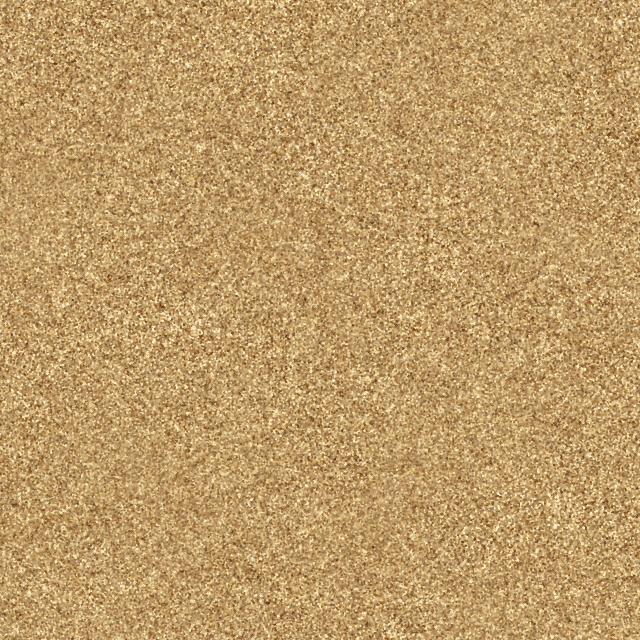
Reproduce this texture procedurally as a Shadertoy shader.

```glsl
// Fine dry sand: tiny jittered grains, each with its own tone and tint,
// are blended by distance, then mottled and softened in patches by
// gradient noise. The resulting tone picks a colour from a sand ramp.

const float GRAINS = 410.0;       // grains across the canvas
const float GRAIN_SHARPNESS = 4.0;
const float FLECK_CELLS = 16.0;   // cells that may hold one fleck of debris

const vec3 SAND[8] = vec3[8](
    vec3(0.38, 0.22, 0.10), vec3(0.50, 0.33, 0.17),
    vec3(0.60, 0.44, 0.25), vec3(0.68, 0.53, 0.34),
    vec3(0.76, 0.62, 0.41), vec3(0.84, 0.72, 0.50),
    vec3(0.93, 0.84, 0.62), vec3(1.00, 0.94, 0.78));

// Three random values in 0..1 for an integer cell
vec3 hash3(vec2 cell, int seed) {
    uvec3 v = uvec3(ivec3(ivec2(cell), seed));
    v = v * 1664525u + 1013904223u;
    v.x += v.y * v.z; v.y += v.z * v.x; v.z += v.x * v.y;
    v ^= v >> 16u;
    v.x += v.y * v.z; v.y += v.z * v.x; v.z += v.x * v.y;
    return vec3(v >> 16u) / 65535.0;
}

float cornerSlope(vec2 cell, vec2 offset, int seed) {
    float angle = 6.2832 * hash3(cell, seed).x;
    return dot(vec2(cos(angle), sin(angle)), offset);
}

float gradientNoise(vec2 p, int seed) {
    vec2 cell = floor(p), f = fract(p), e = vec2(1.0, 0.0);
    vec2 u = f * f * f * (f * (f * 6.0 - 15.0) + 10.0);
    float low = mix(cornerSlope(cell, f, seed),
                    cornerSlope(cell + e.xy, f - e.xy, seed), u.x);
    float high = mix(cornerSlope(cell + e.yx, f - e.yx, seed),
                     cornerSlope(cell + e.xx, f - e.xx, seed), u.x);
    return mix(low, high, u.y);
}

// Tone (x) and tint (y) of one grain; tones cluster around the middle
vec2 grainShade(vec3 h) {
    return vec2((h.x + h.y - 1.0) * 2.45, (h.z - 0.5) * 3.46);
}

// Blended grain shades, with unit variance everywhere
vec2 grainField(vec2 p, float sharpness, int seed) {
    vec2 cell = floor(p), total = vec2(0.0);
    float energy = 0.0;
    for (int y = -1; y <= 1; y++)
    for (int x = -1; x <= 1; x++) {
        vec2 id = cell + vec2(x, y);
        vec2 d = p - id - hash3(id, seed).xy;
        float weight = exp(-sharpness * dot(d, d));
        total += weight * grainShade(hash3(id, seed + 1));
        energy += weight * weight;
    }
    return total / sqrt(energy);
}

float segmentDistance(vec2 p, vec2 halfAxis) {
    float t = clamp(dot(p, halfAxis) / dot(halfAxis, halfAxis), -1.0, 1.0);
    return length(p - t * halfAxis);
}

// Sparse short flecks: mostly dark (negative), a few pale (positive)
float flecks(vec2 uv, float cells, int seed) {
    vec2 p = uv * cells, id = floor(p);
    vec3 place = hash3(id, seed), form = hash3(id, seed + 1);
    float angle = 6.2832 * form.x;
    float halfLength = mix(0.02, 0.13, form.y * form.y);
    vec2 axis = halfLength * vec2(cos(angle), sin(angle));
    vec2 local = p - id - mix(vec2(0.25), vec2(0.75), place.xy);
    float mask = 1.0 - smoothstep(0.010, 0.050, segmentDistance(local, axis));
    float strength = form.z < 0.75 ? -1.3 : 1.0;
    return mask * strength * step(place.z, 0.22);
}

vec3 sandRamp(float position) {
    float t = clamp(position, 0.0, 6.999);
    int i = int(t);
    return mix(SAND[i], SAND[i + 1], fract(t));
}

void mainImage(out vec4 fragColor, in vec2 fragCoord) {
    vec2 uv = fragCoord / iResolution.y;

    // Grains, turned slightly so that no rows line up with the canvas
    mat2 turn = mat2(0.848, 0.530, -0.530, 0.848);
    vec2 grain = grainField(turn * uv * GRAINS, GRAIN_SHARPNESS, 11);

    // Patches of calmer sand, and soft mottling at several sizes
    float patches = gradientNoise(uv * 4.0 + 3.7, 21)
                  + 0.6 * gradientNoise(uv * 9.0, 22);
    float contrast = clamp(0.85 + 0.22 * patches, 0.68, 1.0);
    float mottle = 0.19 * gradientNoise(uv * 7.0, 31)
                 + 0.28 * gradientNoise(turn * uv * 24.0, 32)
                 + 0.50 * gradientNoise(turn * uv * 65.0, 33);

    float tone = grain.x * contrast + mottle + flecks(uv, FLECK_CELLS, 41);
    vec3 color = sandRamp(3.83 + 1.4 * tone);

    // Warm orange to cool grey differences between grains
    color += grain.y * contrast * vec3(0.010, -0.003, -0.024);
    fragColor = vec4(clamp(color, 0.0, 1.0), 1.0);
}
```
